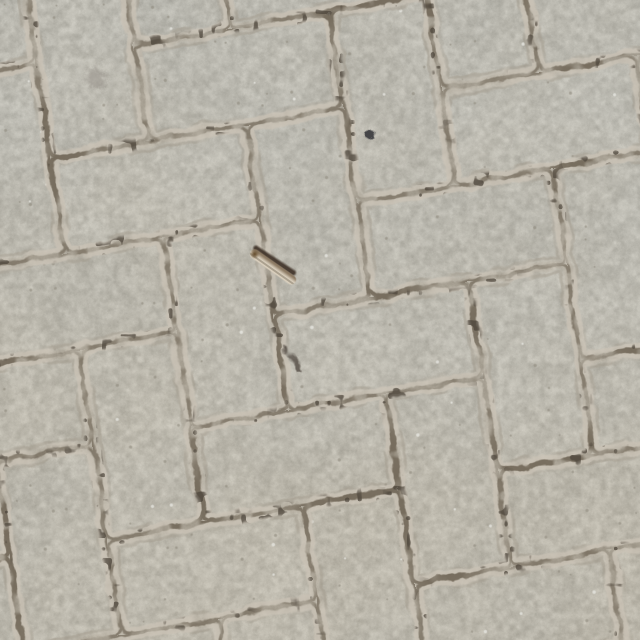
A Shadertoy shader for this texture:

```glsl
// Worn concrete pavers in a tilted two-by-one herringbone bond.
// A skewed grid gives each cell its paver; distance to the paver's rim shapes
// sandy joints, pale worn edges and broken cracks. Noise adds grain and grit.

float hash(vec2 p) {
    vec3 h = fract(p.xyx * vec3(0.1031, 0.1030, 0.0973));
    h += dot(h, h.yzx + 33.33);
    return fract((h.x + h.y) * h.z);
}

float noise(vec2 p) {
    vec2 i = floor(p), f = fract(p);
    f *= f * (3.0 - 2.0 * f);
    return mix(mix(hash(i), hash(i + vec2(1, 0)), f.x),
               mix(hash(i + vec2(0, 1)), hash(i + 1.0), f.x), f.y);
}

float fbm(vec2 p) {
    float sum = 0.0, amp = 0.5;
    for (int i = 0; i < 4; i++) {
        sum += amp * noise(p);
        p = mat2(1.6, 1.2, -1.2, 1.6) * p + 7.3;
        amp *= 0.55;
    }
    return sum / 1.01;
}

// Scattered round specks: one jittered dot in some cells of a grid.
float specks(vec2 p, float cells, float chance, float radius, float px) {
    p *= cells;
    vec2 id = floor(p);
    vec2 center = 0.3 + 0.4 * vec2(hash(id + 11.0), hash(id + 47.0));
    float r = radius * (0.5 + 0.5 * hash(id + 83.0));
    float soft = px * cells;
    float dotMask = 1.0 - smoothstep(r - soft, r + soft, length(fract(p) - center));
    return dotMask * step(hash(id), chance);
}

float roundBox(vec2 p, vec2 halfSize, float r) {
    vec2 d = abs(p) - halfSize + r;
    return length(max(d, 0.0)) + min(max(d.x, d.y), 0.0) - r;
}

float segment(vec2 p, vec2 a, vec2 b) {
    vec2 ab = b - a;
    return length(p - a - ab * clamp(dot(p - a, ab) / dot(ab, ab), 0.0, 1.0));
}

// Soft line of a given half width around zero distance.
float line(float d, float halfWidth, float soft) {
    return 1.0 - smoothstep(halfWidth, halfWidth + soft, abs(d));
}

void mainImage(out vec4 fragColor, in vec2 fragCoord) {
    float px = 1.0 / iResolution.y;
    vec2 p = fragCoord / iResolution.xy;
    p.y = 1.0 - p.y;                       // y runs downwards from here

    // Skewed grid with slightly ragged lines
    vec2 waver = vec2(fbm(p * 38.0), fbm(p * 38.0 + 40.0)) - 0.5;
    vec2 q = inverse(mat2(0.1523, -0.0267, 0.0221, 0.1491)) * (p - vec2(0.384, 0.194));
    q += 0.08 * waver;

    // Diagonal phase: 0, 1 = halves of an upright paver; 2, 3 = of a lying one
    vec2 cell = floor(q);
    float phase = mod(cell.x + cell.y, 4.0);
    bool upright = phase < 1.5;
    vec2 size = upright ? vec2(1, 2) : vec2(2, 1);
    vec2 paver = cell - (upright ? vec2(0, step(0.5, phase)) : vec2(step(2.5, phase), 0));
    vec2 local = q - paver - 0.5 * size;
    float rim = roundBox(local, 0.5 * size, 0.08);
    float soft = 6.7 * px;

    // Paver face: own tone, faint clouds, fine grain
    float tone = hash(paver + 19.0) - 0.5;
    float cloud = fbm(p * 9.0 + paver * 3.0) - 0.5;
    float grain = fbm(p * 105.0) - 0.5;
    vec3 color = vec3(0.733, 0.722, 0.682) + 0.012 * tone + 0.03 * cloud + 0.17 * grain;
    color += vec3(0.01, 0.0, -0.013) * (fbm(p * 5.0 + 60.0) + p.y - 1.0);

    // Grit on the faces
    color = mix(color, vec3(0.55, 0.53, 0.48), 0.55 * specks(p, 52.0, 0.05, 0.13, px));
    color = mix(color, vec3(0.92, 0.92, 0.90), 0.7 * specks(p + 3.0, 36.0, 0.03, 0.10, px));

    // Sandy joint between a pale worn edge and a thin brown outline
    float wear = noise(p * 32.0 + 90.0);
    float joint = smoothstep(-0.085, -0.03, rim);
    color = mix(color, vec3(0.705, 0.675, 0.62) + 0.15 * grain, 0.65 * joint);
    float outline = line(rim + 0.085, 0.004, 0.016 + soft);
    color = mix(color, vec3(0.63, 0.60, 0.545), 0.5 * outline * smoothstep(0.35, 0.75, wear));
    float edge = line(rim + 0.05, 0.010, 0.018 + soft);
    color = mix(color, vec3(0.80, 0.77, 0.72), 0.7 * edge * smoothstep(0.2, 0.6, 1.0 - 0.8 * wear));

    // Thin broken crack along the joint, darker in a few stretches
    float bold = smoothstep(0.60, 0.85, noise(p * 10.0 + 5.0));
    float gaps = smoothstep(0.35, 0.75, noise(p * 62.0 + 21.0) + 0.3 * bold);
    float crack = line(rim + 0.006, 0.004 + 0.008 * bold, 0.012 + soft);
    color = mix(color, vec3(0.43, 0.39, 0.33), crack * (0.22 + (0.45 + 0.2 * bold) * gaps));

    // Irregular dark crumbs caught in the joint
    float crumbs = smoothstep(0.70, 0.86, noise(p * 105.0 + 33.0)) * smoothstep(0.40, 0.65, noise(p * 21.0));
    crumbs *= smoothstep(-0.085, -0.035, rim);
    color = mix(color, vec3(0.30, 0.27, 0.23), 0.75 * crumbs);

    // Faint stain, dark pebble and chipped corner
    float stain = 1.0 - smoothstep(0.005, 0.024, length(p - vec2(0.149, 0.122)) + 0.02 * grain);
    color = mix(color, vec3(0.60, 0.58, 0.55), 0.55 * stain);
    float pebble = length(p - vec2(0.579, 0.209)) - 0.007 + 0.008 * grain;
    color = mix(color, vec3(0.27, 0.27, 0.28), 1.0 - smoothstep(-px, 1.5 * px, pebble));
    float chip = segment(p + 0.02 * waver, vec2(0.436, 0.52), vec2(0.466, 0.583)) - 0.003;
    chip = (1.0 - smoothstep(-px, 2.0 * px, chip)) * smoothstep(0.35, 0.6, noise(p * 75.0));
    color = mix(color, vec3(0.33, 0.30, 0.27), 0.8 * chip);

    // Small discarded stub with a shadow on its upper side
    vec2 head = vec2(0.398, 0.397), tail = vec2(0.455, 0.437);
    float shadow = segment(p, vec2(0.400, 0.388), vec2(0.458, 0.426)) - 0.003;
    color = mix(color, vec3(0.24, 0.19, 0.15), 0.9 - 0.9 * smoothstep(-px, 2.5 * px, shadow));
    float stub = segment(p, head, tail) - 0.0075;
    float across = dot(p - head, normalize(vec2(-0.040, 0.057)));
    vec3 paper = mix(vec3(0.55, 0.48, 0.39), vec3(0.85, 0.81, 0.74), smoothstep(-0.006, 0.002, across));
    paper -= 0.18 * line(across - 0.0035, 0.0005, 0.002);
    paper = mix(vec3(0.42, 0.33, 0.21), paper, smoothstep(0.0, 0.009, distance(p, head)));
    color = mix(color, paper, 1.0 - smoothstep(-px, px, stub));

    fragColor = vec4(color, 1.0);
}
```
